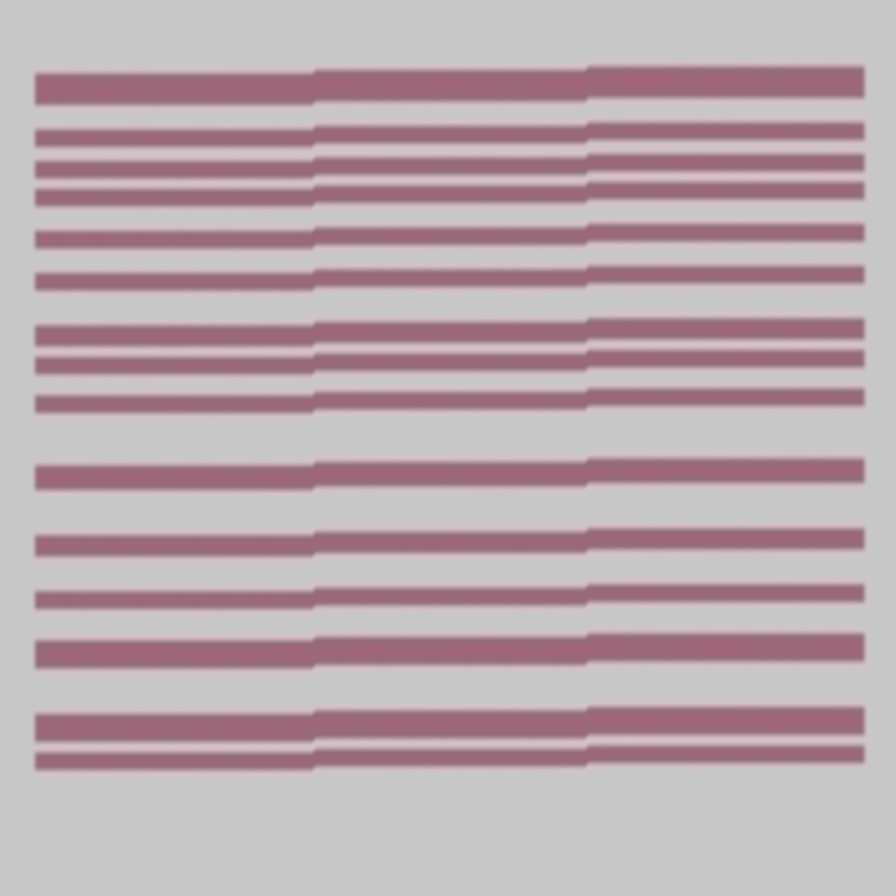
A WebGL 2 fragment shader for this pattern:

```glsl
#version 300 es
precision highp float;
// Fifteen uneven mauve bars on pale grey, each rising in two small steps, with soft tinted edges.

uniform vec2 u_resolution;
out vec4 outColor;

// Bars listed from the top: centre and thickness, in 256ths of the canvas.
const vec2 BARS[15] = vec2[15](
    vec2(25.5, 9.0), vec2(39.5, 5.0), vec2(48.5, 5.0), vec2(56.5, 5.0), vec2(68.5, 5.0),
    vec2(80.5, 5.0), vec2(96.0, 6.0), vec2(104.5, 5.0), vec2(115.5, 5.0), vec2(136.5, 7.0),
    vec2(156.0, 6.0), vec2(171.5, 5.0), vec2(187.0, 8.0), vec2(208.0, 8.0), vec2(217.5, 5.0));

vec2 hashGradient(vec2 cell) {
    float angle = 6.2832 * fract(sin(dot(cell, vec2(127.1, 311.7))) * 43758.5);
    return vec2(cos(angle), sin(angle));
}

float gradientNoise(vec2 p) {
    vec2 cell = floor(p), f = fract(p);
    vec2 blend = f * f * f * (f * (f * 6.0 - 15.0) + 10.0);
    float low = mix(dot(hashGradient(cell), f),
                    dot(hashGradient(cell + vec2(1, 0)), f - vec2(1, 0)), blend.x);
    float high = mix(dot(hashGradient(cell + vec2(0, 1)), f - vec2(0, 1)),
                     dot(hashGradient(cell + vec2(1, 1)), f - vec2(1, 1)), blend.x);
    return mix(low, high, blend.y);
}

// Coverage of a band with the given centre, width and edge softness.
float softBand(float x, float centre, float width, float softness) {
    float d = abs(x - centre) - 0.5 * width;
    return 1.0 - smoothstep(-softness, softness, d);
}

void main() {
    vec2 p = gl_FragCoord.xy / u_resolution * 256.0;
    p.y = 256.0 - p.y;

    // Each bar climbs one unit at two places
    float rise = smoothstep(88.7, 90.7, p.x) + smoothstep(166.7, 168.7, p.x);

    // Shade has crisp edges, tint spreads wider
    float shade = 0.0, tint = 0.0;
    for (int i = 0; i < 15; i++) {
        float y = p.y + rise;
        shade += softBand(y, BARS[i].x, BARS[i].y, 1.3);
        tint += softBand(y, BARS[i].x, BARS[i].y, 3.4);
    }
    shade = min(shade, 1.0) * softBand(p.x, 128.5, 237.0, 1.1);
    tint = min(tint, 1.0) * softBand(p.x, 128.5, 237.0, 2.2);

    // Faint mottling of the tint
    float mottle = gradientNoise(p / 9.0);
    tint = tint * (1.0 + 0.15 * mottle) + 0.025 * mottle;

    vec3 mauveTint = vec3(0.145, -0.075, 0.005);
    vec3 color = vec3(mix(0.782, 0.475, shade)) + mauveTint * tint;
    outColor = vec4(color, 1.0);
}
```
